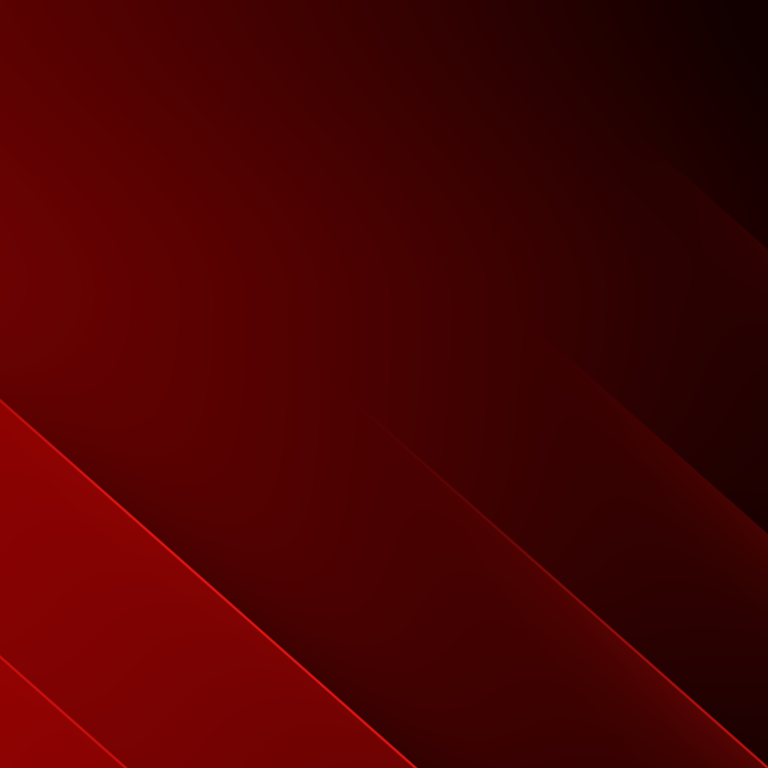
This background is drawn by a WebGL 1 fragment shader. Its source:

```glsl
precision highp float;
// Dark red backdrop of stacked diagonal panels with glowing edges.

uniform vec2 u_resolution;

#define SLOPE 0.885
#define GLOW_WIDTH 0.085
#define SHADOW_WIDTH 0.055
#define LINE_WIDTH 0.0016
#define LINE_COLOR vec3(0.93, 0.09, 0.08)
#define GLOW_TINT vec3(1.0, 0.07, 0.03)
#define BODY_TINT vec3(1.0, 0.015, 0.015)

// Smooth backdrop: bright at the left, dim at the right and top.
float backdropRed(vec2 uv) {
    float red = 0.425 - 0.25 * uv.x - 0.05 * uv.x * uv.x;
    red -= 0.075 * smoothstep(0.6, 1.05, uv.y);
    return max(red, 0.07);
}

// Signed distance to a diagonal edge, positive above it.
float edgeDistance(vec2 uv, float level) {
    return (uv.y + SLOPE * uv.x - level) / length(vec2(1.0, SLOPE));
}

// Lays one panel below its edge; fadeRange is where the edge appears along x.
vec3 addPanel(vec3 color, vec2 uv, float level, vec2 fadeRange,
              float lift, float glow, float shadow, float line) {
    float pixel = 1.0 / min(u_resolution.x, u_resolution.y);
    float dist = edgeDistance(uv, level);
    float away = abs(dist);
    float inside = 1.0 - smoothstep(-pixel, pixel, dist);
    float fade = smoothstep(fadeRange.x, fadeRange.y, uv.x);

    // Panel body, inner glow and the shadow cast above the edge
    color += BODY_TINT * lift * inside;
    color += GLOW_TINT * glow * inside * fade * exp(-away / GLOW_WIDTH);
    color -= BODY_TINT * shadow * (1.0 - inside) * fade * exp(-away / SHADOW_WIDTH);

    // Bright rim
    float rim = 1.0 - smoothstep(LINE_WIDTH - pixel, LINE_WIDTH + pixel, away);
    return mix(color, LINE_COLOR, rim * line * fade);
}

void main() {
    vec2 uv = gl_FragCoord.xy / u_resolution;
    vec3 color = BODY_TINT * backdropRed(uv);

    // Panels from the far upper right to the near lower left
    color = addPanel(color, uv, 1.560, vec2(0.80, 1.05), 0.0, 0.08, 0.015, 0.0);
    color = addPanel(color, uv, 1.189, vec2(0.65, 1.05), 0.0, 0.15, 0.03, 0.04);
    color = addPanel(color, uv, 0.885, vec2(0.42, 1.05), 0.0, 0.20, 0.04, 0.75);
    color = addPanel(color, uv, 0.479, vec2(-0.25, 0.20), 0.10, 0.06, 0.09, 0.9);
    color = addPanel(color, uv, 0.145, vec2(-0.30, 0.05), 0.02, 0.03, 0.02, 0.65);

    gl_FragColor = vec4(clamp(color, 0.0, 1.0), 1.0);
}
```
